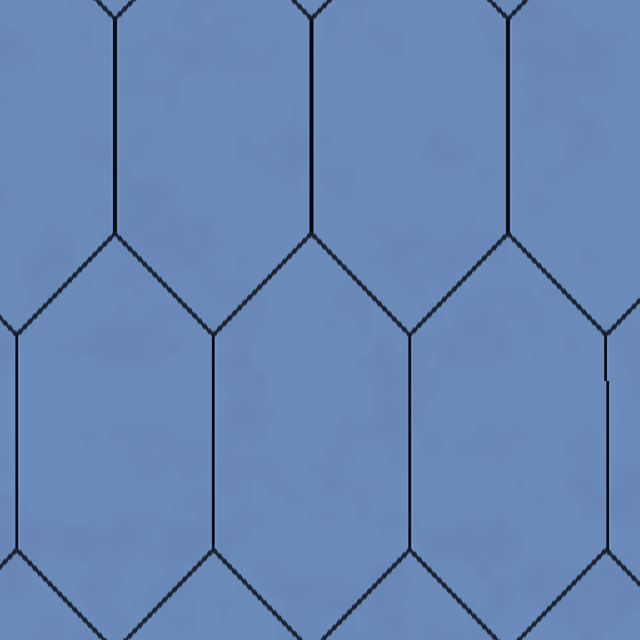
A WebGL 2 fragment shader for this pattern:

```glsl
#version 300 es
precision highp float;
// Tall hexagon tiles in flat blue, outlined by thin dark lines.
// Stacked zigzags, each shifted half a tile, are joined by vertical segments;
// the slants are stair-stepped and the fill carries a faint mottling.

uniform vec2 u_resolution;
out vec4 fragColor;

const float TAU = 6.2831853;
const float TILE_WIDTH = 0.307;
const float ROW_PITCH = 0.494;
const float ZIG_HEIGHT = 0.0794;               // half height of a zigzag
const vec2 ZIG_ORIGIN = vec2(0.1797, 0.5558);  // peak x and middle y of zigzag 0

const vec3 TILE_BLUE = vec3(0.420, 0.545, 0.733);
const vec3 MOTTLE_BLUE = vec3(0.400, 0.522, 0.708);
const vec3 HALO_BLUE = vec3(0.49, 0.63, 0.85);
const vec3 SLANT_INK = vec3(0.085, 0.11, 0.15);
const vec3 POST_INK = vec3(0.025, 0.035, 0.055);

float hash(vec2 p) {
  vec3 q = fract(p.xyx * 0.1031);
  q += dot(q, q.yzx + 33.33);
  return fract((q.x + q.y) * q.z);
}

float valueNoise(vec2 p) {
  vec2 cell = floor(p);
  vec2 f = fract(p);
  f = f * f * (3.0 - 2.0 * f);
  float low = mix(hash(cell), hash(cell + vec2(1.0, 0.0)), f.x);
  float high = mix(hash(cell + vec2(0.0, 1.0)), hash(cell + 1.0), f.x);
  return mix(low, high, f.y);
}

float stroke(float dist, float halfWidth, float soft) {
  return 1.0 - smoothstep(halfWidth - soft, halfWidth + soft, dist);
}

// Horizontal position in tiles, whole numbers at the peaks of a row
float tileCoord(float x, float row) {
  return (x - ZIG_ORIGIN.x) / TILE_WIDTH - 0.5 * mod(row, 2.0);
}

// Distance to the slanted edges, with x eased into small steps
float slantDistance(vec2 p, float stepSize) {
  float row = round((p.y - ZIG_ORIGIN.y) / ROW_PITCH);
  float x = p.x - 0.15 * stepSize * sin(TAU * p.x / stepSize);
  float ramp = abs(fract(tileCoord(x, row) + 0.5) - 0.5);
  float y = ZIG_ORIGIN.y + row * ROW_PITCH + ZIG_HEIGHT * (1.0 - 4.0 * ramp);
  float slope = 4.0 * ZIG_HEIGHT / TILE_WIDTH;
  return abs(p.y - y) * inversesqrt(1.0 + slope * slope);
}

// Signed x offset and distance past the ends of the nearest vertical edge
vec2 postOffset(vec2 p, float row) {
  float t = tileCoord(p.x, row);
  float column = round(t);
  float dx = (t - column) * TILE_WIDTH;
  // One post is broken and slightly displaced at its break
  if (row == -1.0 && column == 2.0) dx -= p.y > 0.405 ? -0.001 : 0.0023;
  float middle = ZIG_ORIGIN.y + (row + 0.5) * ROW_PITCH;
  float past = abs(p.y - middle) - (0.5 * ROW_PITCH - ZIG_HEIGHT);
  return vec2(dx, max(past, 0.0));
}

void main() {
  float size = min(u_resolution.x, u_resolution.y);
  vec2 p = gl_FragCoord.xy / size;
  float soft = max(0.75 / size, 0.0012);

  // Fill with faint darker blotches
  float blotch = 0.65 * valueNoise(p * 13.0) + 0.35 * valueNoise(p * 37.0 + 9.0);
  vec3 color = mix(TILE_BLUE, MOTTLE_BLUE, 0.7 * smoothstep(0.5, 0.8, blotch));

  // Vertical edges: rows alternate between heavy and fine, with a pale rim
  float row = floor((p.y - ZIG_ORIGIN.y) / ROW_PITCH);
  float fine = mod(row, 2.0);
  float halfWidth = mix(0.0031, 0.0021, fine);
  vec2 post = postOffset(p, row);
  float postDist = length(post);
  float rim = stroke(abs(postDist - halfWidth - 0.002), 0.001, soft);
  rim *= post.x > 0.0 ? 0.6 : 0.3;
  color = mix(color, HALO_BLUE, rim * step(post.y, 0.0));
  color = mix(color, POST_INK, stroke(postDist, halfWidth, soft));

  // Slanted edges
  float slant = stroke(slantDistance(p, 0.0078), 0.003, soft + 0.0005);
  color = mix(color, SLANT_INK, 0.93 * slant);

  fragColor = vec4(color, 1.0);
}
```
